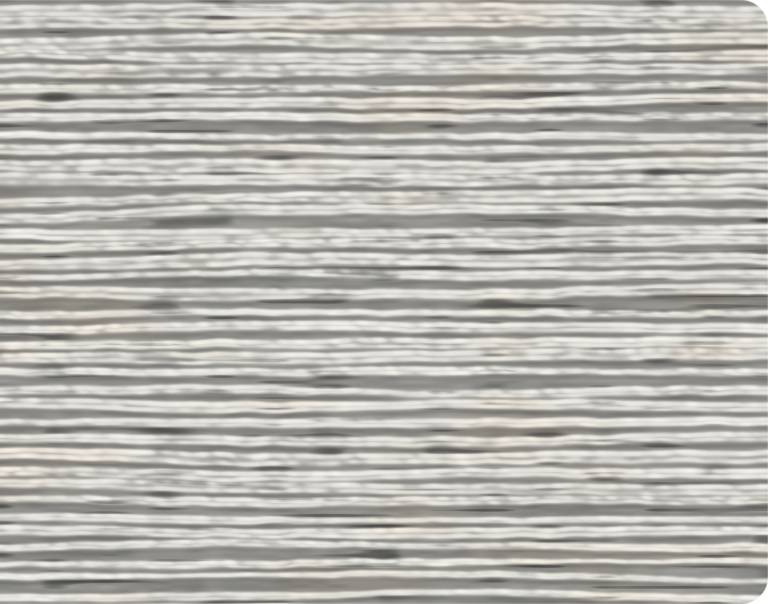
Write a Shadertoy shader that draws this texture.

```glsl
// Grey ribbed cloth: horizontal pale twisted threads over darker soft grooves.

const float ROWS = 38.0;            // thread rows per canvas height
const float CORNER = 0.045;         // radius of the right-hand corners
const vec3 CLOTH_TINT = vec3(1.004, 1.0, 0.972);
const vec3 WARM_TINT = vec3(1.025, 0.99, 0.965);

float hash(vec2 p) {
    uvec2 q = uvec2(ivec2(floor(p))) * uvec2(1597334673u, 3812015801u);
    uint n = (q.x ^ q.y) * 1597334673u;
    n = (n ^ (n >> 15)) * 2246822519u;
    return float((n ^ (n >> 13)) & 65535u) / 65535.0;
}

float noise(vec2 p) {
    vec2 i = floor(p), f = fract(p);
    f = f * f * (3.0 - 2.0 * f);
    float low = mix(hash(i), hash(i + vec2(1, 0)), f.x);
    float high = mix(hash(i + vec2(0, 1)), hash(i + vec2(1, 1)), f.x);
    return mix(low, high, f.y);
}

// Noise along one row, independent of its neighbours.
float rowNoise(float x, float row, float channel) {
    return noise(vec2(x, row * 11.0 + channel));
}

float ridge(float d, float width) {
    return exp(-d * d / (width * width));
}

// Lays one thread row over the tone below; y is measured in rows.
float addThread(float tone, float x, float y, float row) {
    float wander = 0.45 * (hash(vec2(row, 71.0)) - 0.5)
                 + 0.38 * (rowNoise(x * 2.5, row, 1.0) - 0.5)
                 + 0.12 * (rowNoise(x * 22.0, row, 2.0) - 0.5);
    float d = y - row - 0.5 - wander;
    float spread = 0.6 * hash(vec2(row, 93.0)) + 0.4 * rowNoise(x * 3.0, row, 3.0);
    float halfWidth = mix(0.08, 0.45, spread);

    // Woolly body with a groove shadow under it
    float body = 1.0 - smoothstep(halfWidth - 0.12, halfWidth + 0.14, abs(d));
    float fuzz = noise(vec2(x * 42.0, y * 3.4));
    tone -= 0.05 * ridge(d + halfWidth + 0.22, 0.15);
    tone = mix(tone, 0.64 + 0.17 * fuzz, body);

    // Two beaded strands, merging where the thread is thin
    float twist = x + 0.012 * d;
    float beadiness = mix(0.3, 0.9, rowNoise(x * 2.0, row, 4.0));
    float upperBead = mix(1.0, rowNoise(twist * 68.0, row, 5.0), beadiness);
    float lowerBead = mix(1.0, rowNoise(twist * 60.0, row, 6.0), beadiness);
    float offset = max(halfWidth - 0.12, 0.0);
    float upper = ridge(d - offset, 0.17) * upperBead;
    float lower = ridge(d + offset, 0.16) * lowerBead
                * mix(0.45, 1.0, rowNoise(x * 5.0, row, 7.0));
    float worn = mix(0.65, 1.0, rowNoise(x * 4.0, row, 8.0));
    return tone + 0.36 * worn * max(upper, lower);
}

// Dark ground with long fibres drawn out along the rows.
float groundTone(float x, float y) {
    float longFibre = noise(vec2(x * 7.0, y * 2.6 + 40.0));
    float shortFibre = noise(vec2(x * 34.0, y * 4.0 + 90.0));
    return 0.475 + 0.10 * longFibre + 0.06 * shortFibre;
}

float clothTone(vec2 p) {
    float y = p.y * ROWS + 0.35 * (noise(p * vec2(1.8, 5.0) + 30.0) - 0.5) + 4.0;
    float tone = groundTone(p.x, y);
    float row = floor(y);
    for (int k = -1; k <= 1; k++) {
        tone = addThread(tone, p.x, y, row + float(k));
    }
    // Thin dark fibres crossing the threads
    float streak = noise(vec2(p.x * 11.0, y * 3.0 + 170.0));
    tone -= 0.17 * smoothstep(0.72, 0.95, streak);
    // Soft ceiling keeps the highlights off pure white
    return min(tone, 0.85 + 0.10 * smoothstep(0.80, 1.12, tone));
}

// Coverage of the swatch, whose two right-hand corners are rounded.
float swatchMask(vec2 p, float aspect, float pixel) {
    vec2 q = vec2(p.x - aspect, abs(p.y - 0.5) - 0.5) + CORNER;
    float d = length(max(q, 0.0)) - CORNER;
    return 1.0 - smoothstep(-pixel, pixel, d);
}

void mainImage(out vec4 fragColor, in vec2 fragCoord) {
    vec2 p = fragCoord / iResolution.y;
    float pixel = 1.0 / iResolution.y;
    float aspect = iResolution.x / iResolution.y;

    float tone = clothTone(p);
    float warmth = smoothstep(0.5, 0.95, noise(p * vec2(6.0, 24.0) + 60.0));
    vec3 cloth = tone * CLOTH_TINT * mix(vec3(1.0), WARM_TINT, 0.7 * warmth);

    vec3 color = mix(vec3(1.0), cloth, swatchMask(p, aspect, pixel));
    fragColor = vec4(color, 1.0);
}
```
